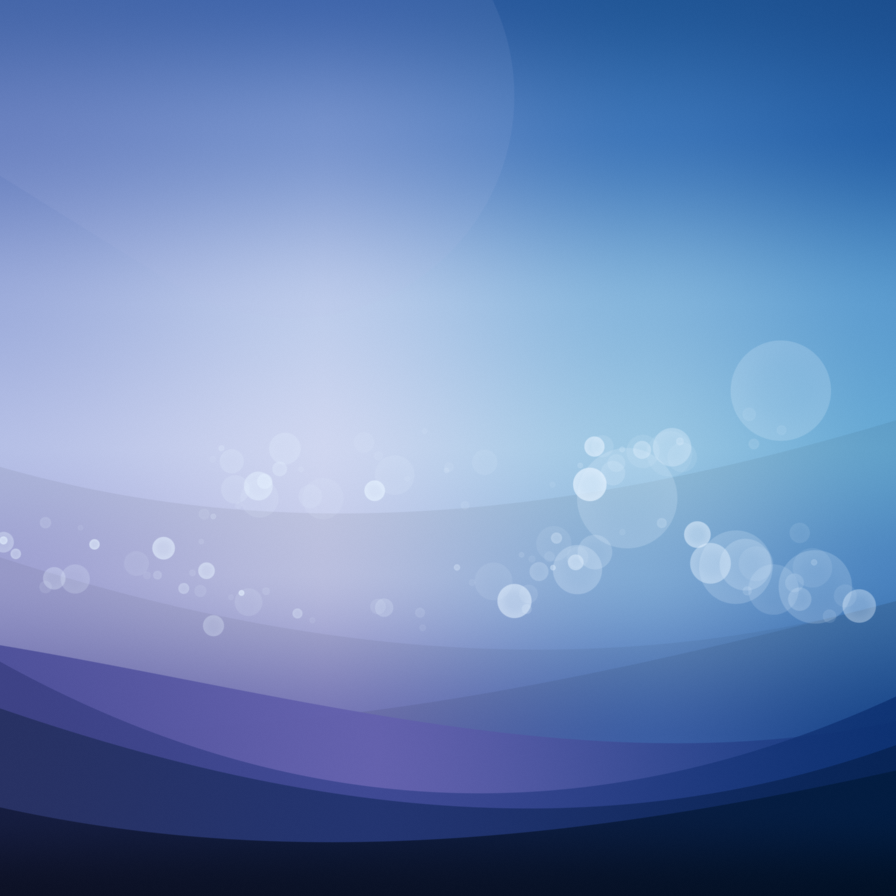
A WebGL 2 fragment shader for this background:

```glsl
#version 300 es
precision highp float;
// Soft blue and lavender sky with layered waves and a drifting band of bokeh discs.

#define DISC_COUNT 104
#define BIG_DISCS 4
#define SEED 7.3
#define DISC_TINT vec3(0.90, 0.95, 1.0)
#define GLOW_TINT vec3(0.72, 0.74, 0.90)
#define GRAIN 0.008

uniform vec2 u_resolution;
out vec4 fragColor;

float hash(float n) {
    return fract(sin(n * 12.9898 + SEED) * 43758.5453);
}

// Half linear, half eased step: soft joins between gradient stops
float ease(float a, float b, float x) {
    float t = clamp((x - a) / (b - a), 0.0, 1.0);
    return mix(t, t * t * (3.0 - 2.0 * t), 0.5);
}

// One horizontal gradient with four stops
vec3 row(float x, vec3 left, vec3 centre, vec3 right, vec3 edge) {
    vec3 c = mix(left, centre, ease(0.0, 0.36, x));
    c = mix(c, right, ease(0.36, 0.72, x));
    return mix(c, edge, ease(0.72, 1.0, x));
}

vec3 sky(vec2 p) {
    vec3 base = row(p.x, vec3(0.40, 0.40, 0.67), vec3(0.47, 0.47, 0.74), vec3(0.26, 0.41, 0.71), vec3(0.10, 0.29, 0.58));
    vec3 low  = row(p.x, vec3(0.64, 0.65, 0.85), vec3(0.76, 0.78, 0.91), vec3(0.52, 0.69, 0.86), vec3(0.30, 0.53, 0.77));
    vec3 mid  = row(p.x, vec3(0.71, 0.75, 0.90), vec3(0.81, 0.84, 0.94), vec3(0.61, 0.78, 0.89), vec3(0.40, 0.66, 0.83));
    vec3 high = row(p.x, vec3(0.62, 0.68, 0.86), vec3(0.74, 0.80, 0.92), vec3(0.52, 0.71, 0.86), vec3(0.36, 0.61, 0.81));
    vec3 haze = row(p.x, vec3(0.39, 0.49, 0.74), vec3(0.44, 0.56, 0.79), vec3(0.24, 0.46, 0.72), vec3(0.15, 0.38, 0.65));
    vec3 top  = row(p.x, vec3(0.23, 0.37, 0.64), vec3(0.21, 0.37, 0.65), vec3(0.13, 0.34, 0.59), vec3(0.11, 0.31, 0.56));
    vec3 c = mix(base, low, ease(0.18, 0.36, p.y));
    c = mix(c, mid, ease(0.36, 0.50, p.y));
    c = mix(c, high, ease(0.50, 0.66, p.y));
    c = mix(c, haze, ease(0.66, 0.85, p.y));
    return mix(c, top, ease(0.85, 1.0, p.y));
}

// Height above a cubic wave whose lowest point is (low.x, low.y)
float wave(vec2 p, vec2 low, float bend, float skew) {
    float d = p.x - low.x;
    return p.y - low.y - d * d * (bend + skew * d);
}

// Coverage below an edge, smoothed over about one pixel
float below(float d) {
    float px = 1.0 / u_resolution.y;
    return smoothstep(px, -px, d);
}

// Faint veil: darkest just under its edge, fading downwards
vec3 veil(vec3 c, float d, float strength) {
    return c * (1.0 - strength * below(d) * exp(4.0 * min(d, 0.0)));
}

vec3 fill(vec3 c, float d, float x, vec3 left, vec3 centre, vec3 right, float alpha) {
    vec3 tint = mix(mix(left, centre, ease(0.0, 0.42, x)), right, ease(0.42, 1.0, x));
    return mix(c, tint, alpha * below(d));
}

vec3 disc(vec3 c, vec2 p, vec2 centre, float radius, float alpha) {
    float d = length(p - centre);
    float rim = 0.8 + 0.2 * smoothstep(0.3, 1.0, d / radius);
    return mix(c, DISC_TINT, alpha * rim * below(d - radius));
}

void main() {
    vec2 p = gl_FragCoord.xy / u_resolution;
    vec3 c = sky(p);

    // Large rounded glow reaching in from the upper left
    vec2 q = p - vec2(0.326, 0.893);
    vec2 axis = vec2(-0.85, 0.53);
    float glow = length(q - axis * max(dot(q, axis), 0.0)) - 0.248;
    c = mix(c, GLOW_TINT, 0.09 * below(glow));

    // Pale veils across the middle
    c = veil(c, wave(p, vec2(0.38, 0.427), 0.326, -0.0895), 0.055);
    c = veil(c, wave(p, vec2(0.60, 0.275), 0.317, 0.051), 0.05);
    c = veil(c, wave(p, vec2(0.10, 0.185), 0.243, -0.072), 0.07);

    // Deep waves, back to front
    c = fill(c, wave(p, vec2(0.755, 0.1705), 0.355, 0.216), p.x,
        vec3(0.30, 0.31, 0.60), vec3(0.39, 0.38, 0.68), vec3(0.07, 0.22, 0.49), 0.94);
    c = fill(c, wave(p, vec2(0.535, 0.1146), 0.506, -0.014), p.x,
        vec3(0.23, 0.25, 0.51), vec3(0.22, 0.27, 0.56), vec3(0.05, 0.19, 0.44), 0.85);
    c = fill(c, wave(p, vec2(0.59, 0.0977), 0.38, 0.10), p.x,
        vec3(0.15, 0.19, 0.38), vec3(0.13, 0.20, 0.43), vec3(0.03, 0.14, 0.33), 0.93);
    float front = wave(p, vec2(0.37, 0.06), 0.254, -0.083);
    c = fill(c, front, p.x,
        vec3(0.08, 0.11, 0.24), vec3(0.06, 0.11, 0.24), vec3(0.01, 0.11, 0.25), 0.95);
    c *= 1.0 - 0.4 * below(front) * smoothstep(0.10, 0.0, p.y);

    // Large translucent discs on the right, alternating high and low
    for (int i = 0; i < BIG_DISCS; i++) {
        float k = float(i);
        float odd = mod(k, 2.0);
        vec2 centre = vec2(0.70 + 0.21 * sqrt(k / 3.0), mix(0.444 + 0.06 * k, 0.378 - 0.011 * k, odd));
        c = disc(c, p, centre, mix(0.056, 0.041, odd), 0.20);
    }

    // Small discs scattered along two strands
    for (int i = 0; i < DISC_COUNT; i++) {
        float k = float(i) * 5.0;
        float x = hash(k);
        float spread = hash(k + 1.0) + hash(k + 2.0) - 1.0;
        float lower = step(0.4, fract(float(i) * 0.618));
        x = mix(0.22 + 0.66 * x, x, lower);
        float y = mix(0.45 + 0.08 * x * x, 0.355 + 0.035 * cos(8.5 * x), lower);
        float size = hash(k + 3.0);
        float radius = 0.003 + mix(0.021, 0.027, x) * size * size;
        float bright = hash(k + 4.0);
        c = disc(c, p, vec2(x, y + 0.06 * spread), radius, 0.10 + 0.62 * bright * bright * bright);
    }

    // Fine grain against banding
    c += GRAIN * (hash(dot(p, vec2(127.1, 311.7))) - 0.5);
    fragColor = vec4(c, 1.0);
}
```
